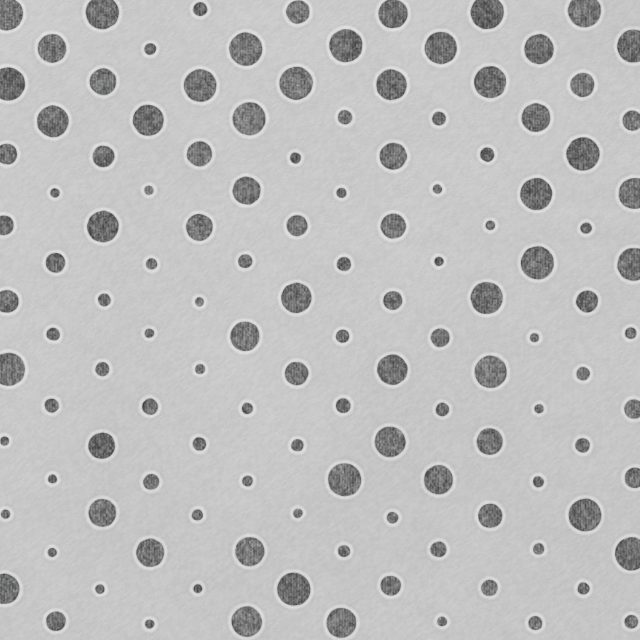
Write a Shadertoy shader that draws this pattern.

```glsl
// Staggered rows of dark felt dots of varied size, pressed into pale grey paper.

float hash(vec2 p) {
    return fract(sin(dot(p, vec2(127.1, 311.7))) * 43758.55);
}

float valueNoise(vec2 p) {
    vec2 cell = floor(p), f = fract(p);
    f = f * f * (3.0 - 2.0 * f);
    return mix(mix(hash(cell), hash(cell + vec2(1, 0)), f.x),
               mix(hash(cell + vec2(0, 1)), hash(cell + vec2(1, 1)), f.x), f.y);
}

// Pale stock: broad tone drift, soft clouds, slanted tooth and fine grain
float paperTone(vec2 uv) {
    vec2 slanted = mat2(0.8, -0.6, 0.6, 0.8) * uv;
    float tone = 0.783 + 0.012 * (uv.y - uv.x);
    tone += 0.016 * (valueNoise(uv * 5.0 + 3.0) - 0.5);
    tone += 0.012 * (valueNoise(uv * 24.0) - 0.5);
    tone += 0.030 * (valueNoise(slanted * vec2(130.0, 280.0)) - 0.5);
    return tone + 0.024 * (valueNoise(uv * 390.0 + 7.0) - 0.5);
}

// Dark fill: mottled fibres with a faint upright weave
float feltTone(vec2 uv) {
    float tone = 0.445 + 0.20 * (valueNoise(uv * vec2(330.0, 210.0)) - 0.5);
    tone += 0.14 * (valueNoise(uv * 420.0 + 19.0) - 0.5);
    tone += 0.07 * (valueNoise(uv * 80.0 + 5.0) - 0.5);
    return tone + 0.022 * sin(uv.x * 1500.0 + 2.0 * valueNoise(uv * 60.0));
}

// Radius mixes chance with a slow field, so that large dots gather in groups
float dotRadius(vec2 center, vec2 id) {
    float size = 0.55 * hash(id + 4.7) + 0.45 * valueNoise(center * 4.5 + 11.0);
    size += 0.15 * (center.y - 0.5);
    return 0.007 + 0.0187 * pow(smoothstep(0.25, 0.75, size), 1.5);
}

void mainImage(out vec4 fragColor, in vec2 fragCoord) {
    vec2 uv = fragCoord / iResolution.y;
    float edge = max(0.0013, 0.75 / iResolution.y);
    vec2 pitch = vec2(0.1508, 0.1125);
    float paper = paperTone(uv), felt = feltTone(uv);
    float tone = paper;

    // Two interleaved rectangular lattices form the staggered layout
    for (int k = 0; k < 2; k++) {
        vec2 grid = (uv - vec2(0.0846, 0.026)) / pitch + 0.5 * float(k);
        vec2 cell = floor(grid + 0.5);
        vec2 id = cell + 37.0 * float(k);
        vec2 center = (cell - 0.5 * float(k)) * pitch + vec2(0.0846, 0.026);
        center += 0.008 * (vec2(hash(id + 1.3), hash(id + 8.9)) - 0.5);

        float wobble = 0.0012 * (valueNoise(uv * 110.0) - 0.5);
        float dist = length(uv - center) - dotRadius(center, id) + wobble;

        // Raised bright rim around the dot, with a weak outer shade
        float rim = (dist - 0.0032) / 0.0024;
        tone += 0.075 * exp(-rim * rim);
        tone -= 0.014 * exp(-pow((dist - 0.0085) / 0.002, 2.0));

        // Fill, varied from dot to dot and darker near its border
        float fill = felt + 0.07 * (hash(id + 15.1) - 0.5);
        fill -= 0.03 * smoothstep(-0.005, 0.0, dist);
        tone = mix(fill, tone, smoothstep(-edge, edge, dist));
    }

    vec3 color = vec3(tone) + vec3(-0.001, 0.0, 0.002) * step(tone, 0.7);
    fragColor = vec4(clamp(color, 0.0, 1.0), 1.0);
}
```
